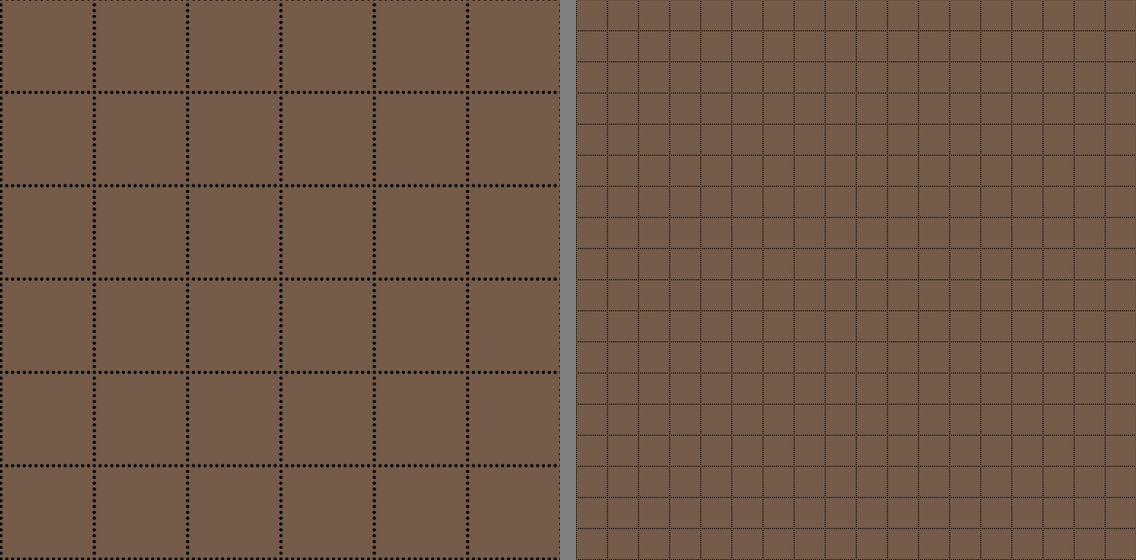
Left, the tile; right, the same tile 3 across and 3 down.
Give the GLSL for this pattern, as a Shadertoy shader.

```glsl
// Flat brown ground ruled into six by six squares with fine dotted black lines.
// Each line is a row of soft round dots, sixteen per square, found by the
// distance to the nearest dot; whole counts make the canvas tile.

// Signed offset to the nearest whole number, per axis
vec2 nearestOffset(vec2 p) {
    return fract(p + 0.5) - 0.5;
}

// Distance to the closest dot on the grid lines, in cell units
float dottedGrid(vec2 p, float dotsPerCell) {
    vec2 toLine = nearestOffset(p);
    vec2 toDot = nearestOffset(p * dotsPerCell) / dotsPerCell;
    float upright = length(vec2(toLine.x, toDot.y));
    float level = length(vec2(toDot.x, toLine.y));
    return min(upright, level);
}

void mainImage(out vec4 fragColor, in vec2 fragCoord) {
    // Six cells each way, lines set just inside the left and bottom edges
    vec2 cell = fragCoord / iResolution.xy * 6.0 - 0.0105;
    float pixel = 6.0 / min(iResolution.x, iResolution.y);

    // Soft dots, never sharper than a pixel
    float softness = max(0.009, 0.5 * pixel);
    float dist = dottedGrid(cell, 16.0);
    float ink = 1.0 - smoothstep(0.017 - softness, 0.017 + softness, dist);

    vec3 ground = vec3(0.453, 0.355, 0.292);
    fragColor = vec4(mix(ground, vec3(0.0), ink), 1.0);
}
```
